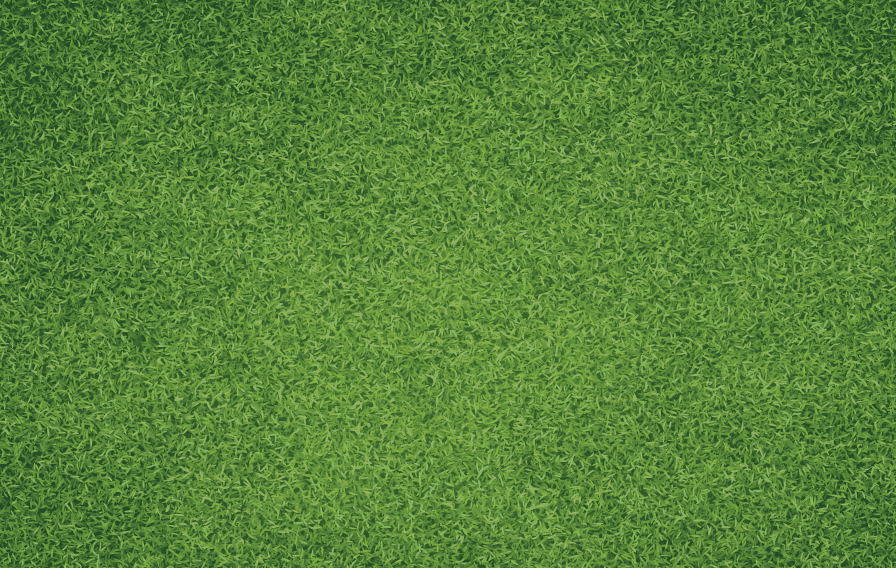
Write a WebGL 1 fragment shader that draws this texture.

```glsl
precision highp float;

uniform vec2 u_resolution;

#define ROWS 80.0          // blade cells per canvas height
#define LAYERS 6
#define HALF_LENGTH 0.62   // blade size, in cells
#define HALF_WIDTH 0.125
#define CONTRAST 1.16
#define VIGNETTE 0.78
#define PATCHES 0.27
#define SHADE vec3(0.175, 0.335, 0.158)
#define MID vec3(0.355, 0.545, 0.222)
#define LIT vec3(0.50, 0.67, 0.26)
#define PALE vec3(0.57, 0.70, 0.42)

vec4 hash4(vec2 p) {
  vec4 q = fract(p.xyxy * vec4(0.1031, 0.1030, 0.0973, 0.1099));
  q += dot(q, q.wzxy + 33.33);
  return fract((q.xxyz + q.yzzw) * q.zywx);
}

float valueNoise(vec2 p) {
  vec2 i = floor(p);
  vec2 f = fract(p);
  f = f * f * (3.0 - 2.0 * f);
  float low = mix(hash4(i).x, hash4(i + vec2(1.0, 0.0)).x, f.x);
  float high = mix(hash4(i + vec2(0.0, 1.0)).x, hash4(i + vec2(1.0, 1.0)).x, f.x);
  return mix(low, high, f.y);
}

// Paints one curved, tapered blade over turf = (tone, paleness).
vec2 paintBlade(vec2 turf, vec2 offset, vec4 look, float height, float pixel) {
  float angle = look.x * 6.28318;
  vec2 dir = normalize(vec2(cos(angle), 0.85 * sin(angle)));
  vec2 q = vec2(dot(offset, dir), dot(offset, vec2(-dir.y, dir.x)));
  float halfLength = HALF_LENGTH * mix(0.65, 1.2, look.y);
  float along = q.x / halfLength;
  float bend = (look.w - 0.5) * 0.25 * along * along;
  float taper = 1.0 - 0.55 * along * along;
  float dist = max(abs(q.y + bend) - HALF_WIDTH * taper, abs(q.x) - halfLength);
  float cover = clamp(0.5 - dist / pixel, 0.0, 1.0);
  float tone = 0.10 + 0.30 * height + 0.72 * look.z + 0.14 * clamp(along, -1.0, 1.0);
  float pale = smoothstep(0.62, 0.85, look.z) * step(0.35, look.w);
  return mix(turf, vec2(tone, pale), cover);
}

// Stacks layers of scattered blades, dark soil first.
vec2 growTurf(vec2 p, float pixel) {
  vec2 turf = vec2(0.12, 0.0);
  for (int layer = 0; layer < LAYERS; layer++) {
    float level = float(layer);
    vec2 grid = p + level * vec2(0.37, 0.61);
    vec2 home = floor(grid);
    for (int j = -1; j <= 1; j++) {
      for (int i = -1; i <= 1; i++) {
        vec2 cell = home + vec2(float(i), float(j));
        vec2 seed = cell + level * vec2(37.0, 91.0) + 11.0;
        vec2 root = cell + hash4(seed + 303.0).xy;
        turf = paintBlade(turf, grid - root, hash4(seed), level / float(LAYERS - 1), pixel);
      }
    }
  }
  return turf;
}

vec3 grassColor(float tone, float pale) {
  float t = clamp(tone, -0.10, 1.10);
  vec3 green = t < 0.5 ? mix(SHADE, MID, t * 2.0) : mix(MID, LIT, t * 2.0 - 1.0);
  return mix(green, PALE, pale * smoothstep(0.5, 1.0, t) * 0.85);
}

void main() {
  vec2 uv = gl_FragCoord.xy / u_resolution;
  vec2 p = gl_FragCoord.xy / u_resolution.y;
  vec2 turf = growTurf(p * ROWS, 1.15 * ROWS / u_resolution.y);

  // Broad light falling off to the corners, plus uneven patches
  vec2 away = uv - vec2(0.53, 0.42);
  float light = VIGNETTE * (0.174 - dot(away, away));
  float patches = 0.45 * valueNoise(p * vec2(5.0, 8.0) + 7.0)
                + 0.55 * valueNoise(p * vec2(17.0, 25.0) + 40.0) - 0.5;

  float tone = 0.47 + CONTRAST * (turf.x - 0.54) + light + PATCHES * patches;
  gl_FragColor = vec4(grassColor(tone, turf.y), 1.0);
}
```
